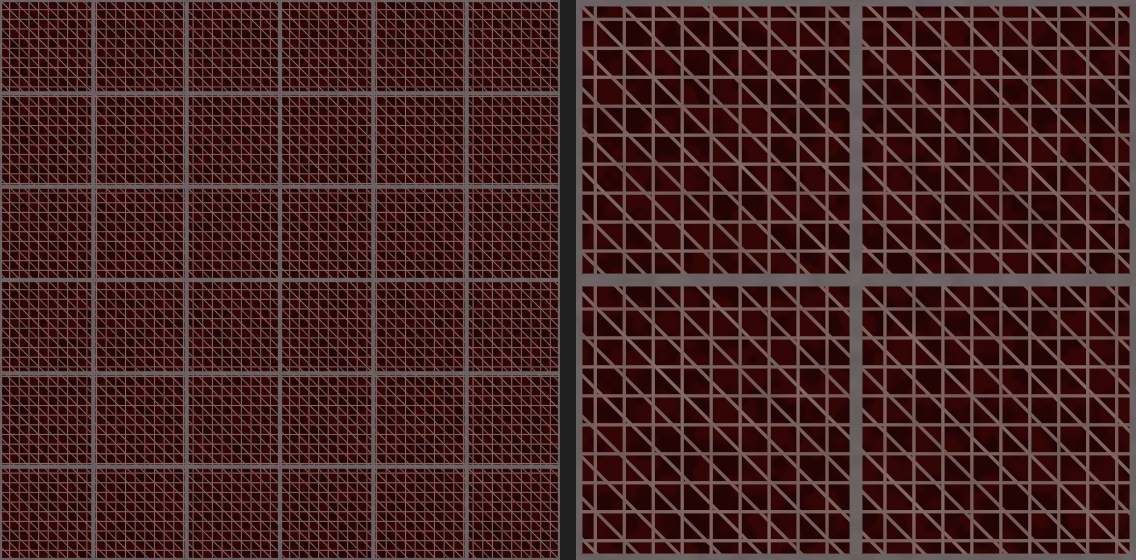
Left: the whole. Right: its middle third, enlarged.
Reproduce this pattern procedurally as a Shadertoy shader.

```glsl
// Dark red square tiles under three fine hatches, upright, level and falling, with broad grey joints.

const float TILES = 6.0;           // tiles across and down
const float HATCHES = 58.0;        // fine lines across the canvas, equal pitch in each direction
const float JOINT_WIDTH = 0.046;   // in tiles
const float HATCH_WIDTH = 0.115;   // in hatch pitches

const vec3 GROUND_DARK = vec3(0.135, 0.014, 0.016);
const vec3 GROUND_LIGHT = vec3(0.200, 0.020, 0.020);
const vec3 HATCH = vec3(0.500, 0.410, 0.395);
const vec3 JOINT = vec3(0.420, 0.385, 0.385);

float hash21(vec2 p) {
    vec3 q = fract(vec3(p.xyx) * 0.1031);
    q += dot(q, q.yzx + 33.33);
    return fract((q.x + q.y) * q.z);
}

float valueNoise(vec2 p) {
    vec2 i = floor(p);
    vec2 f = fract(p);
    f = f * f * (3.0 - 2.0 * f);
    float low = mix(hash21(i), hash21(i + vec2(1.0, 0.0)), f.x);
    float high = mix(hash21(i + vec2(0.0, 1.0)), hash21(i + 1.0), f.x);
    return mix(low, high, f.y);
}

// Signed distance to the nearest whole number.
float toNearest(float x) {
    return x - round(x);
}

// Share of a pixel covered by a line of the given width.
float lineCoverage(float dist, float width, float pixel) {
    float d = abs(dist);
    float overlap = min(d + 0.5 * pixel, 0.5 * width) - max(d - 0.5 * pixel, -0.5 * width);
    return clamp(overlap / pixel, 0.0, 1.0);
}

// Parallel lines across a direction, each with its own slight wear.
float hatchLines(vec2 p, vec2 direction, float pixel, float seed) {
    float across = dot(p, direction);
    float wear = mix(0.86, 1.0, hash21(vec2(round(across) + 80.0, seed)));
    return wear * lineCoverage(toNearest(across), HATCH_WIDTH, pixel);
}

float hatchMask(vec2 p, float pixel) {
    float upright = hatchLines(p, vec2(1.0, 0.0), pixel, 3.0);
    float level = hatchLines(p, vec2(0.0, 1.0), pixel, 17.0);
    float falling = hatchLines(p, vec2(inversesqrt(2.0)), pixel, 29.0);
    return max(max(upright, level), falling);
}

float jointMask(vec2 tile, float pixel) {
    float vertical = lineCoverage(toNearest(tile.x), JOINT_WIDTH, pixel);
    float horizontal = lineCoverage(toNearest(tile.y), JOINT_WIDTH, pixel);
    return max(vertical, horizontal);
}

// Softly mottled ground.
vec3 groundColor(vec2 uv) {
    float tone = 0.65 * valueNoise(uv * 95.0) + 0.35 * valueNoise(uv * 210.0 + 40.0);
    return mix(GROUND_DARK, GROUND_LIGHT, smoothstep(0.3, 0.65, tone));
}

void mainImage(out vec4 fragColor, in vec2 fragCoord) {
    vec2 uv = fragCoord / iResolution.y;
    float pixel = 1.0 / iResolution.y;

    // Ground and fine hatches
    vec3 color = groundColor(uv);
    float hatchTone = mix(0.94, 1.06, valueNoise(uv * 60.0 + 11.0));
    color = mix(color, HATCH * hatchTone, hatchMask(uv * HATCHES, pixel * HATCHES));

    // Broad joints with a faint warm and cool drift
    float drift = valueNoise(uv * 24.0 + 70.0) - 0.5;
    vec3 joint = JOINT + vec3(0.015, -0.01, 0.02) * drift;
    joint *= mix(0.95, 1.05, valueNoise(uv * 130.0 + 5.0));
    color = mix(color, joint, jointMask(uv * TILES, pixel * TILES));

    fragColor = vec4(color, 1.0);
}
```
